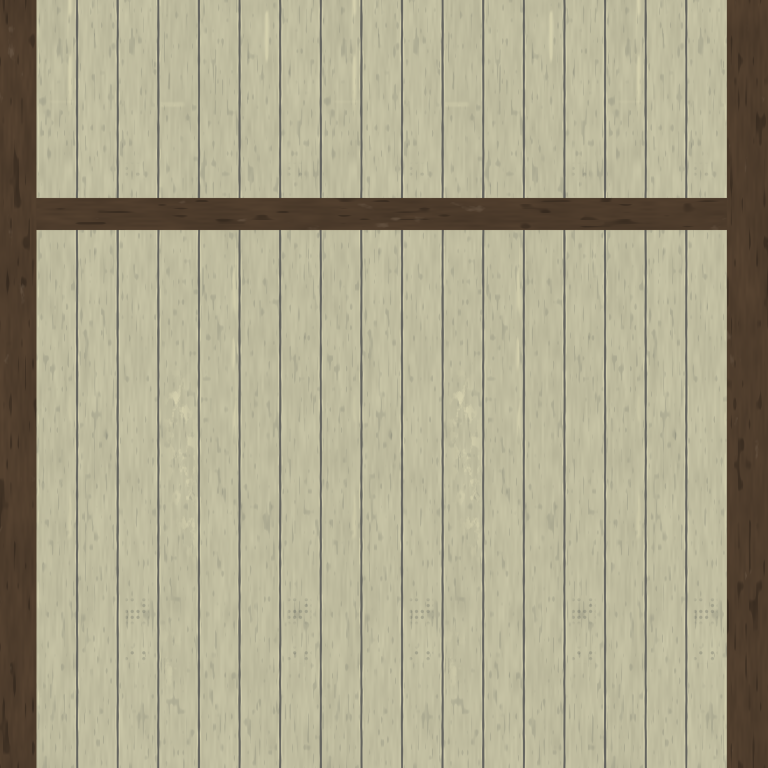
This texture is drawn by a three.js fragment shader. Its source:

```glsl
// Pale weathered vertical planks framed by dark timber posts and a cross beam.
varying vec2 vUv;

const float EDGE = 0.0009;        // softness of every edge
const float WALL_LEFT = 0.0475;
const float WALL_RIGHT = 0.9465;
const float BEAM_LOW = 0.7005;
const float BEAM_HIGH = 0.7422;
const float PLANKS = 17.0;
const float CYCLE = 7.0;          // plank pattern repeats after this many

const vec3 PALE = vec3(0.75, 0.737, 0.622);
const vec3 CREAM = vec3(0.85, 0.83, 0.69);
const vec3 WORN = vec3(0.56, 0.56, 0.49);
const vec3 SEAM = vec3(0.39, 0.39, 0.37);
const vec3 BROWN = vec3(0.31, 0.24, 0.175);
const vec3 SCUFF = vec3(0.43, 0.36, 0.29);

float hash(vec2 p) {
  return fract(sin(dot(p, vec2(127.1, 311.7))) * 43758.5453);
}

float noise(vec2 p) {
  vec2 i = floor(p), f = fract(p);
  f = f * f * (3.0 - 2.0 * f);
  return mix(mix(hash(i), hash(i + vec2(1, 0)), f.x),
             mix(hash(i + vec2(0, 1)), hash(i + vec2(1, 1)), f.x), f.y);
}

float fbm(vec2 p) {
  float sum = 0.0, amp = 0.5;
  for (int i = 0; i < 4; i++) {
    sum += amp * noise(p);
    p = p * 2.03 + 17.3;
    amp *= 0.5;
  }
  return sum;
}

float band(float x, float lo, float hi, float soft) {
  return smoothstep(lo - soft, lo + soft, x) - smoothstep(hi - soft, hi + soft, x);
}

float blob(vec2 p, vec2 centre, vec2 radius) {
  vec2 d = (p - centre) / radius;
  return exp(-dot(d, d));
}

float isPlank(float id, float wanted) {
  return 1.0 - step(0.5, abs(id - wanted));
}

// Dark timber; grain runs along the first coordinate.
vec3 timber(vec2 p) {
  float grain = noise(p * vec2(45.0, 330.0)) - 0.5;
  float tone = fbm(p * vec2(18.0, 60.0)) - 0.47;
  float crack = smoothstep(0.76, 0.92, noise(p * vec2(38.0, 210.0) + 31.0));
  float scuff = smoothstep(0.69, 0.85, fbm(p * vec2(32.0, 70.0) + 9.0));
  vec3 col = BROWN * (1.0 + 0.09 * grain + 0.22 * tone - 0.22 * crack);
  return mix(col, SCUFF, 0.6 * scuff);
}

// Cream streaks and chipped paint: at.x runs across one plank, at.y up the wall.
float paintWear(vec2 at, vec2 grainPos, float id) {
  float broken = smoothstep(0.38, 0.65, noise(grainPos * vec2(180.0, 32.0) + 5.0));
  float flaky = smoothstep(0.42, 0.6, fbm(grainPos * vec2(110.0, 55.0)));
  float streak = isPlank(id, 0.0) * band(at.x, 0.78, 0.87, 0.05)
               * (band(at.y, 0.86, 1.1, 0.03) + 0.7 * band(at.y, 0.2, 0.48, 0.1));
  streak += isPlank(id, 5.0) * band(at.x, 0.63, 0.71, 0.04) * band(at.y, 0.9, 1.1, 0.02);
  streak += isPlank(id, 4.0) * band(at.x, 0.83, 0.92, 0.05) * band(at.y, 0.43, 0.68, 0.05);
  float patch3 = blob(at, vec2(0.62, 0.40), vec2(0.30, 0.065))
               + blob(at, vec2(0.45, 0.47), vec2(0.22, 0.035))
               + 0.7 * blob(at, vec2(0.8, 0.32), vec2(0.2, 0.04))
               + 0.5 * blob(at, vec2(0.3, 0.14), vec2(0.25, 0.04));
  float chip = isPlank(id, 3.0) * band(at.x, 0.08, 0.64, 0.06) * band(at.y, 0.861, 0.867, 0.002);
  chip += 0.5 * isPlank(id, 0.0) * band(at.x, 0.35, 0.9, 0.1) * band(at.y, 0.866, 0.869, 0.002);
  return streak * broken + isPlank(id, 3.0) * patch3 * flaky + chip * (0.4 + 0.6 * flaky);
}

// Small rows of pits on the rougher planks.
float pits(vec2 at, float id) {
  vec2 cell = vec2(at.x * 7.0, at.y * 130.0);
  float dot0 = 1.0 - smoothstep(0.15, 0.4, length(fract(cell) - 0.5));
  float zone = band(at.y, 0.19, 0.22, 0.006) + band(at.y, 0.14, 0.155, 0.006)
             + 0.6 * band(at.y, 0.77, 0.785, 0.006);
  float rough = isPlank(id, 2.0) + isPlank(id, 6.0);
  return dot0 * zone * rough * band(at.x, 0.2, 0.75, 0.05) * step(0.4, hash(floor(cell)));
}

vec3 planks(vec2 uv) {
  float width = (WALL_RIGHT - WALL_LEFT) / PLANKS;
  float x = (uv.x - WALL_LEFT) / width;
  float id = mod(floor(x), CYCLE);
  vec2 at = vec2(fract(x), uv.y);
  vec2 g = vec2((id + at.x) * width, uv.y + id * 1.7);

  // Grain, soft mottling and dark flecks
  float fine = noise(g * vec2(370.0, 45.0)) - 0.5;
  float mottle = fbm(g * vec2(75.0, 22.0)) - 0.47;
  float fleck = smoothstep(0.73, 0.95, noise(g * vec2(330.0, 75.0) + 40.0));
  float nick = smoothstep(0.87, 0.97, noise(g * vec2(240.0, 38.0) + 70.0));
  vec3 col = PALE * (1.0 + 0.06 * fine + 0.08 * mottle + 0.015 * (hash(vec2(id, 3.0)) - 0.5));
  col = mix(col, WORN, 0.38 * fleck + 0.4 * nick + 0.6 * pits(at, id));
  col = mix(col, CREAM, clamp(0.8 * paintWear(at, g, id), 0.0, 0.85));

  // Lit lip beside each seam, then the seam itself
  float gap = (at.x - step(0.5, at.x)) * width;
  float wobble = 0.0005 * (noise(vec2(id * 9.0, uv.y * 90.0)) - 0.5);
  float lip = band(abs(gap + wobble), 0.0015, 0.0031, 0.0007);
  col = mix(col, CREAM, lip * (0.15 + 0.5 * smoothstep(0.5, 0.8, noise(vec2(x, uv.y * 55.0)))));
  float inner = step(0.5, x) * step(x, PLANKS - 0.5);
  return mix(col, SEAM, inner * (1.0 - smoothstep(0.0013 - EDGE, 0.0013 + EDGE, abs(gap + wobble))));
}

void main() {
  float wall = band(vUv.x, WALL_LEFT, WALL_RIGHT, EDGE);
  float beam = band(vUv.y, BEAM_LOW, BEAM_HIGH, EDGE);
  vec3 col = mix(planks(vUv), timber(vUv) * 0.97, beam);
  gl_FragColor = vec4(mix(timber(vUv.yx + 3.0), col, wall), 1.0);
}
```
